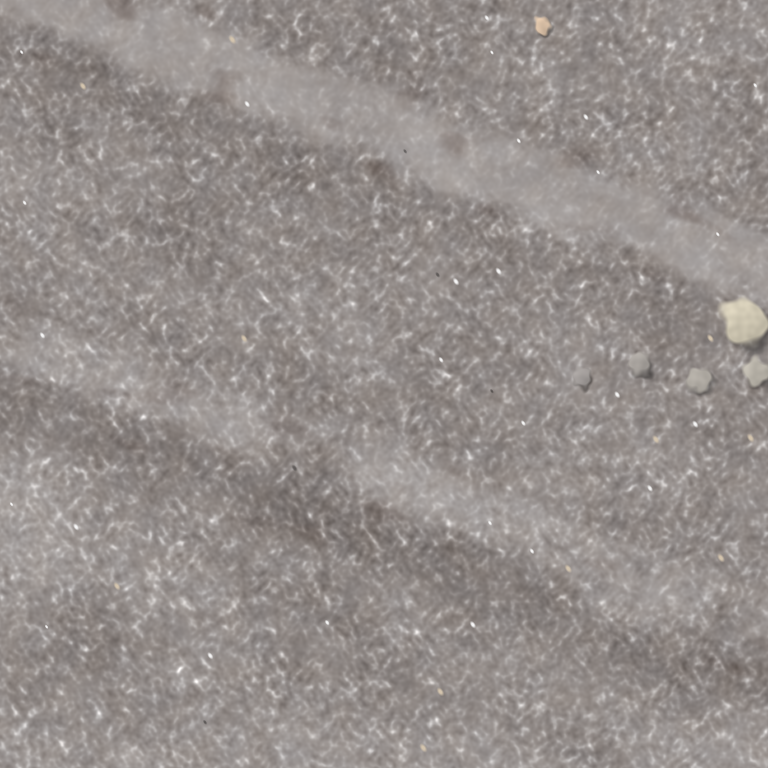
Give the GLSL for this texture, as a Shadertoy shader.

```glsl
// Grey weathered stone with bristly mineral grain, pale diagonal veins, glints and a few pebbles.

vec2 hash22(vec2 p) {
    vec3 q = fract(p.xyx * vec3(0.1031, 0.1030, 0.0973));
    q += dot(q, q.yzx + 33.33);
    return fract((q.xx + q.yz) * q.zy);
}

float cornerSlope(vec2 cell, vec2 offset) {
    float angle = 6.2832 * hash22(cell).x;
    return dot(vec2(cos(angle), sin(angle)), offset);
}

float gradientNoise(vec2 p) {
    vec2 i = floor(p), f = p - i;
    vec2 u = f * f * f * (f * (f * 6.0 - 15.0) + 10.0);
    vec2 e = vec2(1.0, 0.0);
    return mix(mix(cornerSlope(i, f), cornerSlope(i + e, f - e), u.x),
               mix(cornerSlope(i + e.yx, f - e.yx), cornerSlope(i + 1.0, f - 1.0), u.x), u.y);
}

float fbm(vec2 p) {
    float sum = 0.0, gain = 1.0;
    for (int i = 0; i < 4; i++) {
        sum += gain * gradientNoise(p);
        p = mat2(1.6, 1.2, -1.2, 1.6) * p + 17.3;
        gain *= 0.6;
    }
    return sum;
}

// Short fibres lying along the given angle
float fibres(vec2 p, float angle) {
    vec2 d = vec2(cos(angle), sin(angle));
    vec2 q = vec2(dot(p, d), dot(p, vec2(-d.y, d.x)));
    return gradientNoise(q * vec2(76.0, 126.0) + angle * 40.0);
}

float grain(vec2 p) {
    float lean = smoothstep(-0.2, 0.2, gradientNoise(p * 27.0 + 5.0) + 0.25 * (p.x + p.y - 1.0));
    float strokes = mix(fibres(p, 2.2), fibres(p, 0.85), lean);
    return 0.95 * strokes + 0.42 * gradientNoise(p * 165.0 + 60.0) + 0.6 * gradientNoise(p * 58.0 + 90.0);
}

// Soft ridge of unit height around zero
float ridge(float d, float halfWidth, float blur) {
    return 1.0 - smoothstep(halfWidth - blur, halfWidth + blur, abs(d));
}

void addPebble(inout vec3 color, vec2 p, vec2 center, float radius, vec3 tint) {
    vec2 d = (p - center) / radius;
    float edge = 1.5 / (iResolution.y * radius) + 0.12;
    float bump = 0.6 * gradientNoise(d * 1.1 + center * 70.0);
    float shadow = 1.0 - smoothstep(0.7, 1.3, length(d - vec2(0.25, -0.3)) + bump);
    color *= 1.0 - 0.35 * shadow;
    float body = 1.0 - smoothstep(1.0 - edge, 1.0 + edge, length(d * vec2(1.05, 1.0)) + bump);
    float light = 1.0 + 0.08 * dot(d, vec2(-0.6, 0.8)) + 0.1 * gradientNoise(p * 90.0);
    color = mix(color, tint * light, body);
}

void addGlints(inout vec3 color, vec2 p) {
    vec2 cell = floor(p * 24.0);
    vec2 pick = hash22(cell + 31.0);
    vec2 d = fract(p * 24.0) - 0.2 - 0.6 * hash22(cell + 77.0);
    d.x += 0.4 * d.y;
    float radius = mix(0.04, 0.085, pick.y);
    float spot = 1.0 - smoothstep(radius * 0.3, radius * 1.5, length(d * vec2(1.0, 0.75)));
    vec3 tint = mix(vec3(0.96), vec3(0.83, 0.77, 0.68), step(0.75, pick.y));
    color = mix(color, tint, spot * step(pick.x, 0.055));
    color *= 1.0 - 0.35 * spot * step(0.992, pick.x);
}

void mainImage(out vec4 fragColor, in vec2 fragCoord) {
    vec2 uv = fragCoord / iResolution.xy;

    // Coordinates along and across the veins
    float along = dot(uv, vec2(0.938, -0.347));
    float across = dot(uv, vec2(0.347, 0.938));
    float clouds = fbm(uv * 6.0 + 3.0);
    float ragged = fbm(vec2(along * 9.0, across * 16.0) + 40.0);
    float clumps = gradientNoise(uv * 32.0 + 21.0);

    // Wide smooth vein above, broken rough vein below
    float upper = ridge(across - 0.957 + 0.022 * ragged, 0.041, 0.014);
    float lower = ridge(across - 0.53 + 0.03 * ragged, 0.033, 0.022)
                * smoothstep(-0.6, 0.1, clouds + 0.2);

    // Broad light and dark areas
    float tone = 0.559 + 0.062 * clouds * (1.0 - 0.6 * upper) + 0.034 * ragged + 0.04 * clumps;
    tone += 0.068 * upper + 0.066 * lower;
    tone -= 0.034 * ridge(across - 0.875, 0.035, 0.035);
    tone -= 0.045 * ridge(across - 0.445 + 0.02 * ragged, 0.035, 0.03);
    float leftPatch = length((uv - vec2(0.03, 0.31)) * vec2(1.0, 0.8)) + 0.04 * ragged;
    tone += 0.075 * (1.0 - smoothstep(0.03, 0.13, leftPatch));
    tone += 0.045 * (1.0 - smoothstep(0.0, 0.13, uv.y + 0.06 * clouds));

    // Dark hollows stretched beside the veins
    float hollowNoise = gradientNoise(vec2(along * 13.0, across * 32.0) + 12.0);
    float hollow = smoothstep(0.2, 0.6, hollowNoise + 0.2 * ragged);
    float besideVein = max(ridge(across - 0.955, 0.075, 0.03), 0.7 * ridge(across - 0.49, 0.08, 0.04));
    tone -= 0.10 * hollow * besideVein;

    // Bristly grain, skewed towards bright fibres and strongest in pale clumps
    float g = grain(uv);
    float patchiness = 1.0 + 0.55 * gradientNoise(uv * 15.0 + 8.0) + 0.5 * clumps;
    float contrast = patchiness * (1.0 - 0.62 * upper) * (1.0 - 0.2 * lower);
    tone += contrast * (0.125 * g + 0.25 * pow(max(g, 0.0), 2.0));
    tone = max(tone, 0.36);

    // Warm grey that turns more neutral when bright
    float warmth = mix(1.0, 0.6, smoothstep(0.5, 0.78, tone)) + 0.3 * hollow * besideVein;
    vec3 color = tone + warmth * vec3(0.014, -0.014, -0.026);
    color += vec3(0.012, 0.003, -0.008) * gradientNoise(uv * 28.0 + 50.0);

    addGlints(color, uv);

    // One cream pebble with a row of small grey ones below
    for (int i = 0; i < 4; i++) {
        float k = float(i);
        vec2 center = vec2(0.985 - 0.076 * k, 0.515 + 0.012 * sin(k * 4.0));
        vec3 tint = mix(vec3(0.71, 0.69, 0.65), vec3(0.63, 0.61, 0.60), k / 3.0);
        addPebble(color, uv, center, 0.018 - 0.002 * k, tint);
    }
    addPebble(color, uv, vec2(0.968, 0.58), 0.029, vec3(0.80, 0.77, 0.69));
    addPebble(color, uv, vec2(0.705, 0.966), 0.011, vec3(0.85, 0.75, 0.65));

    fragColor = vec4(clamp(color, 0.0, 1.0), 1.0);
}
```
